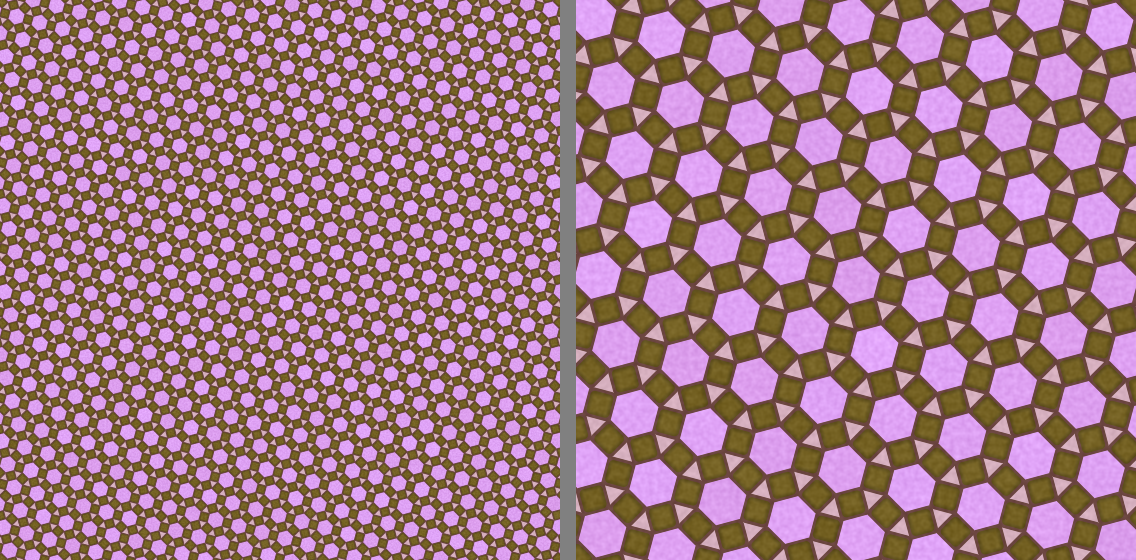
Left: the whole. Right: its middle third, enlarged.
Write a WebGL 1 fragment shader that draws this pattern.

```glsl
precision highp float;

uniform vec2 u_resolution;

float hash(vec2 p) {
  return fract(sin(dot(p, vec2(127.1, 311.7))) * 43758.55);
}

vec2 gradient(vec2 cell) {
  float a = 6.2832 * hash(cell);
  return vec2(cos(a), sin(a));
}

// Gradient noise, roughly -0.7 to 0.7
float noise(vec2 p) {
  vec2 i = floor(p), f = fract(p);
  vec2 w = f * f * f * (f * (f * 6.0 - 15.0) + 10.0);
  float low = mix(dot(gradient(i), f),
                  dot(gradient(i + vec2(1, 0)), f - vec2(1, 0)), w.x);
  float high = mix(dot(gradient(i + vec2(0, 1)), f - vec2(0, 1)),
                   dot(gradient(i + vec2(1, 1)), f - vec2(1, 1)), w.x);
  return mix(low, high, w.y);
}

mat2 rotation(float a) {
  return mat2(cos(a), sin(a), -sin(a), cos(a));
}

// Offset from the nearest point of a triangular lattice of unit spacing
vec2 latticeOffset(vec2 p) {
  vec2 period = vec2(1.0, sqrt(3.0));
  vec2 a = mod(p + 0.5 * period, period) - 0.5 * period;
  vec2 b = mod(p, period) - 0.5 * period;
  return dot(a, a) < dot(b, b) ? a : b;
}

float roundedBox(vec2 p, float halfSize, float radius) {
  vec2 d = abs(p) - halfSize + radius;
  return length(max(d, 0.0)) + min(max(d.x, d.y), 0.0) - radius;
}

// Coverage of the region where the signed distance is negative
float fill(float dist, float pixel) {
  return 1.0 - smoothstep(-0.6 * pixel, 0.6 * pixel, dist);
}

void main() {
  float size = min(u_resolution.x, u_resolution.y);
  vec2 uv = (gl_FragCoord.xy - 0.5 * u_resolution) / size;
  float pixel = 64.0 / size;

  // Hexagon lattice; lengths below are in tile edges
  float spacing = 1.0 + sqrt(3.0);
  vec2 q = rotation(radians(15.0)) * uv * 64.0 / spacing;
  vec2 offset = latticeOffset(q);
  vec2 cell = floor((q - offset) * vec2(2.0, 1.1547) + 0.5);

  // Fold the six sectors so the closest neighbour lies along +x
  vec2 p = offset * spacing;
  float sector = floor(atan(p.y, p.x) / radians(60.0) + 0.5);
  p = rotation(-sector * radians(60.0)) * p;

  float hexagon = p.x - 0.866;
  float square = roundedBox(p - vec2(1.366, 0.0), 0.45, 0.17);
  float triangle = max(0.5 - abs(p.y), 0.866 - p.x);

  // Fine grain and broad wear
  float grain = noise(uv * 290.0) + 0.5 * noise(uv * 510.0 + 7.3);
  float wear = noise(uv * 23.0 + 3.1);
  float tint = hash(cell) - 0.5;

  vec3 pink = vec3(0.87, 0.63, 0.95) + vec3(0.05, 0.07, 0.05) * grain;
  pink += vec3(0.02, 0.03, 0.05) * tint - 0.02 * wear;
  vec3 olive = vec3(0.46, 0.385, 0.14) + 0.05 * grain + 0.025 * wear;
  olive *= mix(1.0, 0.8, smoothstep(-0.2, 0.0, square));
  vec3 pale = vec3(0.84, 0.69, 0.75) + 0.05 * grain;

  // Tiles over the joint colour
  vec3 color = vec3(0.42, 0.27, 0.25) + 0.04 * grain;
  color = mix(color, pale, fill(triangle + 0.07, pixel));
  color = mix(color, pink, fill(hexagon + 0.05, pixel));
  color = mix(color, olive, fill(square, pixel));

  gl_FragColor = vec4(color, 1.0);
}
```
